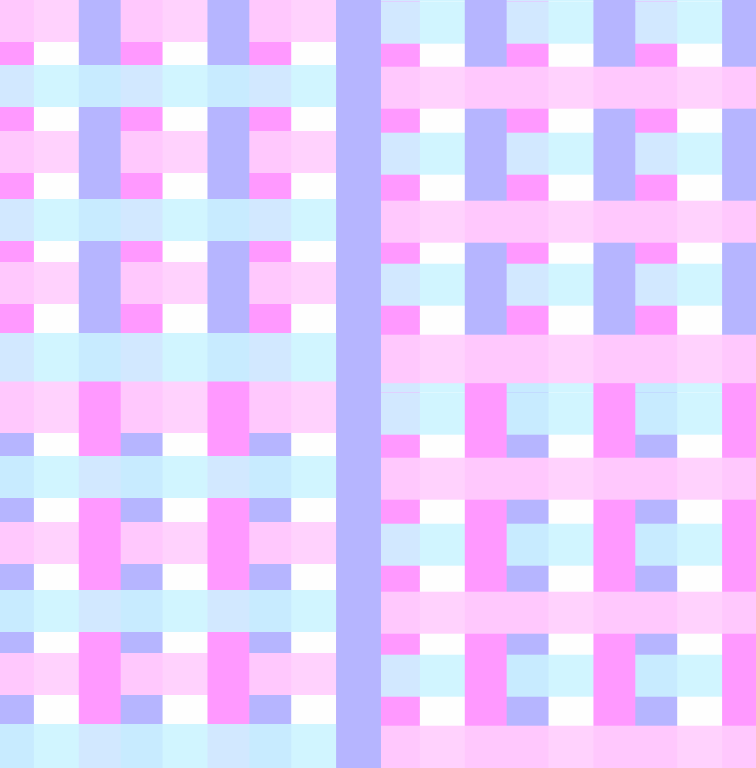
Reproduce this pattern procedurally as a Shadertoy shader.

```glsl
// Pastel woven plaid: four panels of crossing ribbons split by one tall lavender band.

const vec3 PINK = vec3(1.0, 0.6, 1.0);
const vec3 LAVENDER = vec3(0.715, 0.71, 1.0);
const vec3 WHITE = vec3(0.998);

// Coverage of a signed distance, softened over one pixel.
float cover(float d, float px) {
    return clamp(0.5 - d / px, 0.0, 1.0);
}

// Repeating ribbon with a given centre, half width and period.
float ribbon(float x, float centre, float halfWidth, float period, float px) {
    float d = abs(mod(x - centre + 0.5 * period, period) - 0.5 * period);
    return cover(d - halfWidth, px);
}

// Translucent weft colour where it crosses a coloured warp.
vec3 weftOn(bool blue, bool pinkWarp) {
    if (!blue) return vec3(1.0, 0.785, 0.992);
    return pinkWarp ? vec3(0.825, 0.91, 1.0) : vec3(0.785, 0.92, 1.0);
}

// Translucent weft colour where it crosses bare white.
vec3 weftOnWhite(bool blue) {
    return blue ? vec3(0.82, 0.96, 1.0) : vec3(1.0, 0.823, 0.992);
}

// One panel of the weave; p.y runs downwards from the panel's first row.
vec3 panel(vec2 p, bool right, bool lower, float px) {
    // Vertical ribbons; the tinted one runs beneath the raised stripe.
    float stripe = ribbon(p.x, 100.0, 21.0, 129.0, px);
    float tinted = ribbon(p.x, 131.5, 31.5, 129.0, px);
    bool pinkTint = !lower || (right && p.x < 440.0);

    // Horizontal ribbons; the outer ones widen to meet the next panel.
    float under = max(ribbon(p.y, 21.0, 21.0, 131.0, px), cover(p.y, px));
    float over = max(ribbon(p.y, 86.0, 21.0, 134.0, px), cover(354.0 - p.y, px));

    // Ground and lower weft, then raised stripe, then upper weft.
    vec3 col = mix(WHITE, pinkTint ? PINK : LAVENDER, tinted);
    vec3 lowWeft = mix(weftOnWhite(right), weftOn(right, pinkTint), tinted);
    col = mix(col, lowWeft, under);
    col = mix(col, lower ? PINK : LAVENDER, stripe);

    vec3 topWeft = mix(weftOnWhite(!right), weftOn(!right, pinkTint), tinted);
    topWeft = mix(topWeft, weftOn(!right, lower), stripe);
    return mix(col, topWeft, over);
}

void mainImage(out vec4 fragColor, in vec2 fragCoord) {
    // Canvas measured as 758 by 768 threads from the upper left.
    vec2 uv = fragCoord / iResolution.xy;
    vec2 p = vec2(uv.x, 1.0 - uv.y) * vec2(758.0, 768.0);
    float px = 768.0 / iResolution.y;

    // The right side sits slightly lower than the left.
    bool right = p.x > 359.5;
    if (right) p.y -= 1.7;

    // Upper and lower panels meet at mid height.
    vec3 upper = panel(p, right, false, px);
    vec3 lower = panel(p - vec2(0.0, 391.0), right, true, px);
    vec3 col = mix(lower, upper, cover(p.y - 381.5, px));

    // Tall dividing band.
    col = mix(col, LAVENDER, cover(abs(p.x - 359.5) - 22.5, px));
    fragColor = vec4(col, 1.0);
}
```
